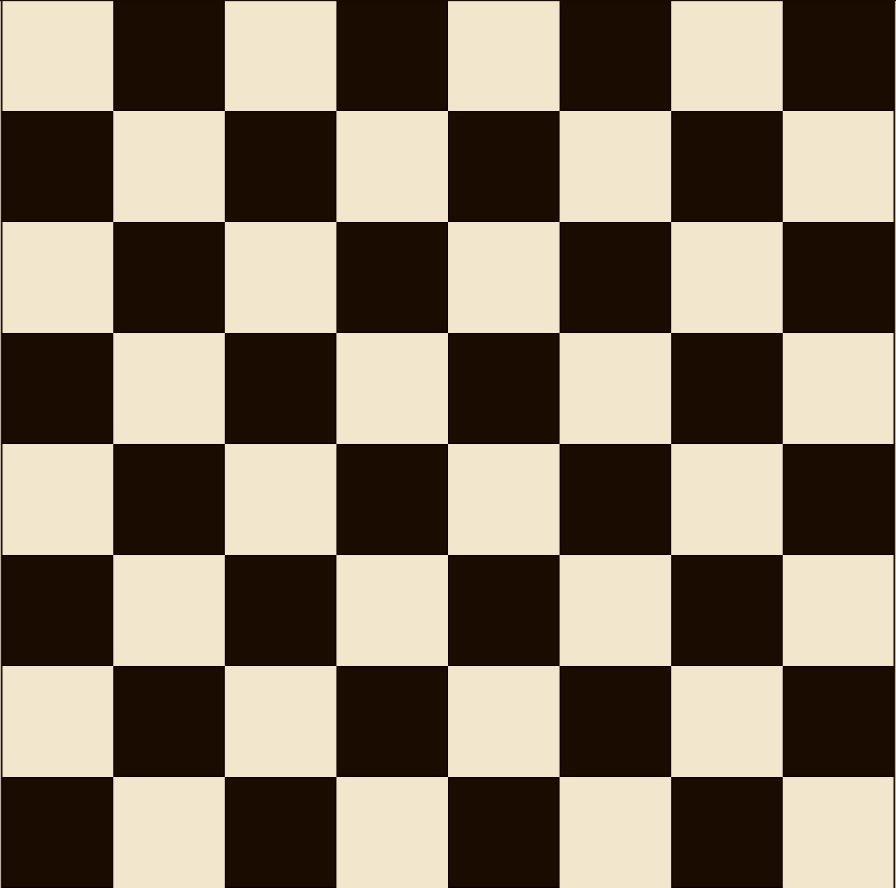
A Shadertoy shader for this pattern:

```glsl
// Signed distance to the nearest square edge, positive inside dark squares
float checkerDistance(vec2 p) {
    vec2 q = abs(fract(p) - 0.5);
    float inset = 0.5 - max(q.x, q.y);
    float parity = mod(floor(p.x) + floor(p.y), 2.0);
    return inset * (1.0 - 2.0 * parity);
}

// Antialiased coverage of the region where distance is positive
float coverage(float distance, float pixel) {
    return clamp(distance / pixel + 0.5, 0.0, 1.0);
}

void mainImage(out vec4 fragColor, in vec2 fragCoord) {
    vec2 uv = fragCoord / iResolution.xy;
    vec2 pixel = 1.0 / iResolution.xy;
    vec3 cream = vec3(0.95, 0.90, 0.80);
    vec3 ebony = vec3(0.10, 0.05, 0.00);
    vec3 rim = vec3(0.05, 0.00, 0.00);

    // Eight by eight squares, slightly narrowed to leave room for the side lines
    vec2 board = (uv - 0.5) * vec2(8.03, 8.0) + 4.0;
    float d = checkerDistance(board);
    float cellPixel = 8.0 * pixel.y;

    // Dark squares with a faintly deeper rim
    vec3 dark = mix(rim, ebony, coverage(d - 0.012, cellPixel));
    vec3 color = mix(cream, dark, coverage(d, cellPixel));

    // Thin side lines with a pale sliver outside them
    float side = min(uv.x, 1.0 - uv.x);
    color = mix(color, ebony, coverage(0.0028 - side, pixel.x));
    color = mix(color, vec3(0.74, 0.70, 0.62), coverage(0.0012 - side, pixel.x));

    // Hairline along the top
    color = mix(color, ebony, coverage(uv.y - 0.9987, pixel.y));

    fragColor = vec4(color, 1.0);
}
```
